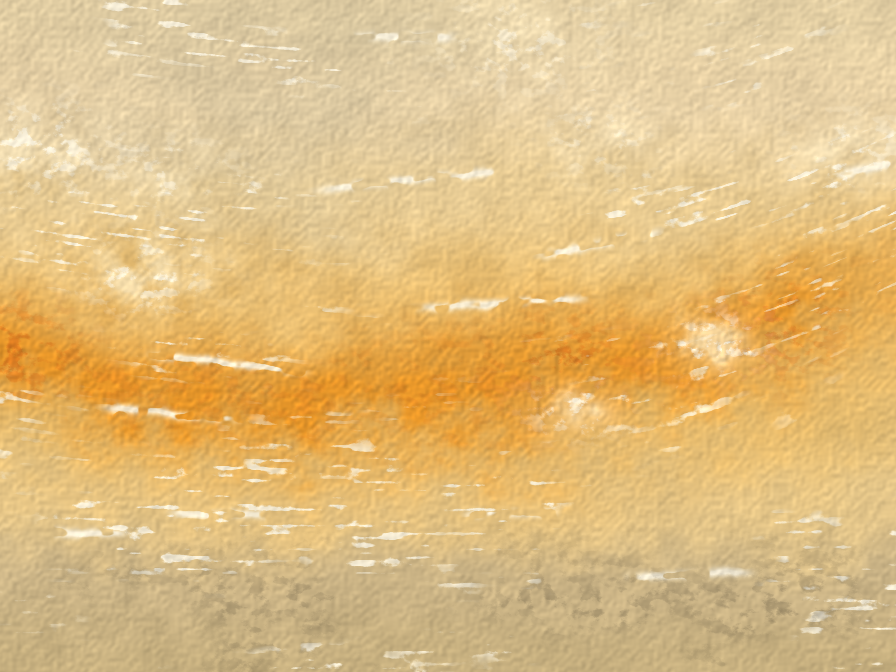
Write a WebGL 2 fragment shader that draws this texture.

```glsl
#version 300 es
precision highp float;
// Weathered ochre paint: a sagging orange band, pale dabs and dry white strokes on grained canvas.

uniform vec2 u_resolution;
out vec4 outColor;

const vec3 ORANGE = vec3(0.89, 0.58, 0.16);
const vec3 AMBER = vec3(0.90, 0.69, 0.34);
const vec3 RUST = vec3(0.85, 0.46, 0.12);
const vec3 CREAM = vec3(0.96, 0.89, 0.73);
const vec3 CHALK = vec3(0.98, 0.95, 0.87);
const vec3 STONE = vec3(0.80, 0.74, 0.60);
const float BAND_LOW_X = 0.45;
const float BAND_LOW_Y = 0.41;
const float CORE_WIDTH = 0.073;
const float HALO_WIDTH = 0.15;
const float GRAIN_SCALE = 150.0;
const float GRAIN_DEPTH = 0.17;

// Vertical wash: height of each stop and its colour
const float HEIGHTS[8] = float[8](0.0, 0.13, 0.25, 0.38, 0.55, 0.70, 0.85, 1.0);
const vec3 WASH[8] = vec3[8](
  vec3(0.78, 0.69, 0.50), vec3(0.80, 0.71, 0.53), vec3(0.90, 0.78, 0.54), vec3(0.91, 0.76, 0.47),
  vec3(0.91, 0.76, 0.48), vec3(0.91, 0.80, 0.58), vec3(0.91, 0.82, 0.65), vec3(0.89, 0.81, 0.64));

// Pale dabs: centre, radius, strength
const vec4 DABS[8] = vec4[8](
  vec4(0.04, 0.78, 0.075, 1.0), vec4(0.16, 0.59, 0.06, 0.9), vec4(0.80, 0.49, 0.05, 0.85),
  vec4(0.64, 0.39, 0.05, 0.65), vec4(0.20, 0.74, 0.06, 0.6), vec4(0.95, 0.78, 0.06, 0.6),
  vec4(0.58, 0.94, 0.08, 0.6), vec4(0.67, 0.79, 0.06, 0.5));

// Main dry strokes: centre, half length, slope
const vec4 STROKES[11] = vec4[11](
  vec4(0.465, 0.733, 0.13, 0.13), vec4(0.67, 0.638, 0.08, 0.25), vec4(0.56, 0.549, 0.11, 0.08),
  vec4(0.255, 0.459, 0.10, -0.15), vec4(0.19, 0.384, 0.09, -0.12), vec4(0.25, 0.235, 0.07, -0.03),
  vec4(0.57, 0.237, 0.06, 0.05), vec4(0.09, 0.207, 0.06, -0.03), vec4(0.77, 0.145, 0.08, 0.05),
  vec4(0.45, 0.945, 0.07, 0.0), vec4(0.97, 0.75, 0.04, 0.3));

float hash(vec2 p) {
  return fract(sin(dot(p, vec2(127.1, 311.7))) * 43758.5453);
}

float noise(vec2 p) {
  vec2 i = floor(p), f = fract(p);
  f = f * f * (3.0 - 2.0 * f);
  return mix(mix(hash(i), hash(i + vec2(1, 0)), f.x),
             mix(hash(i + vec2(0, 1)), hash(i + vec2(1, 1)), f.x), f.y);
}

float fbm(vec2 p) {
  float sum = 0.0, gain = 0.5;
  for (int i = 0; i < 5; i++) {
    sum += gain * noise(p);
    p = mat2(0.8, 0.6, -0.6, 0.8) * p * 2.1 + 17.3;
    gain *= 0.5;
  }
  return sum;
}

float bell(float d, float width) {
  return exp(-d * d / (width * width));
}

vec3 wash(float y) {
  vec3 c = WASH[0];
  for (int i = 1; i < 8; i++) c = mix(c, WASH[i], smoothstep(HEIGHTS[i - 1], HEIGHTS[i], y));
  return c;
}

float grain(vec2 p) {
  return noise(p * GRAIN_SCALE) + 0.5 * noise(p * GRAIN_SCALE * 0.47 + 9.0);
}

void main() {
  vec2 uv = gl_FragCoord.xy / u_resolution;
  vec2 p = uv * vec2(4.0 / 3.0, 1.0);
  float cloud = fbm(p * vec2(5.0, 8.0)) - 0.48;
  float mottle = fbm(p * 26.0 + 40.0) - 0.48;
  float speck = fbm(p * vec2(55.0, 80.0) + 70.0);

  // Ground wash with greyer areas
  vec3 col = wash(uv.y + 0.10 * cloud + 0.05 * mottle);
  float grey = bell(length((uv - vec2(0.30, 0.89)) / vec2(1.8, 1.0)), 0.13)
             + 0.6 * bell(length(uv - vec2(0.32, 0.66)), 0.10);
  col = mix(col, STONE, clamp(grey * (0.6 + 1.5 * cloud), 0.0, 0.7));

  // Sagging orange band inside an amber halo
  float dx = uv.x - BAND_LOW_X;
  float sag = BAND_LOW_Y + (dx < 0.0 ? 0.27 : 0.55) * dx * dx;
  float d = uv.y - sag + 0.12 * cloud + 0.08 * mottle;
  float fade = 1.0 - 0.75 * smoothstep(0.86, 1.0, uv.x);
  col = mix(col, AMBER, 0.75 * bell(d, HALO_WIDTH));
  float core = bell(d, CORE_WIDTH) * fade;
  col = mix(col, ORANGE, clamp(core * (0.95 + 1.2 * mottle), 0.0, 1.0));
  float rust = bell(length(uv - vec2(0.86, 0.51)), 0.06) + bell(length(uv - vec2(0.63, 0.46)), 0.05)
             + bell(length(uv - vec2(0.01, 0.48)), 0.06) + 0.4 * core;
  col = mix(col, RUST, rust * 0.6 * smoothstep(0.46, 0.66, speck));

  // Broken pale dabs
  float pale = 0.0;
  for (int i = 0; i < 8; i++) {
    float r = length((uv - DABS[i].xy) * vec2(1.0, 1.25));
    pale += DABS[i].w * bell(r, DABS[i].z);
  }
  col = mix(col, CREAM, clamp(pale * (0.6 + 2.5 * mottle), 0.0, 0.75));
  float chalk = pale * smoothstep(0.52, 0.68, speck);

  // Main strokes, broken along their length
  for (int i = 0; i < 11; i++) {
    vec2 q = uv - STROKES[i].xy;
    float off = q.y - STROKES[i].w * q.x + 0.012 * mottle;
    float reach = 1.0 - smoothstep(0.6, 1.0, abs(q.x) / STROKES[i].z);
    float breaks = smoothstep(0.42, 0.62, noise(vec2(uv.x * 75.0, off * 110.0 + float(i) * 7.0)));
    chalk += reach * breaks * bell(off, 0.0065);
  }

  // Scattered fine scratches that follow the sweep of the band
  float lift = uv.y - (sag - BAND_LOW_Y) * smoothstep(0.15, 0.5, uv.y);
  float scratch = noise(vec2(p.x * 24.0, lift * 170.0)) * 0.65 + speck * 0.5;
  float patches = smoothstep(0.46, 0.66, fbm(vec2(p.x * 4.0, lift * 11.0) + 31.0));
  chalk += patches * smoothstep(0.72, 0.86, scratch) * (1.0 - 0.6 * core);
  col = mix(col, CHALK, clamp(chalk, 0.0, 0.9));

  // Side-lit canvas relief and dull pigment flecks
  float relief = grain(p) - grain(p + vec2(0.003, -0.003));
  col *= 1.0 + GRAIN_DEPTH * relief * (0.7 + 0.4 * core) + 0.12 * mottle;
  float low = 1.0 - smoothstep(0.08, 0.26, uv.y);
  col *= 1.0 - 0.16 * low * smoothstep(0.45, 0.65, speck) * smoothstep(-0.1, 0.15, cloud);
  outColor = vec4(clamp(col, 0.0, 1.0), 1.0);
}
```
